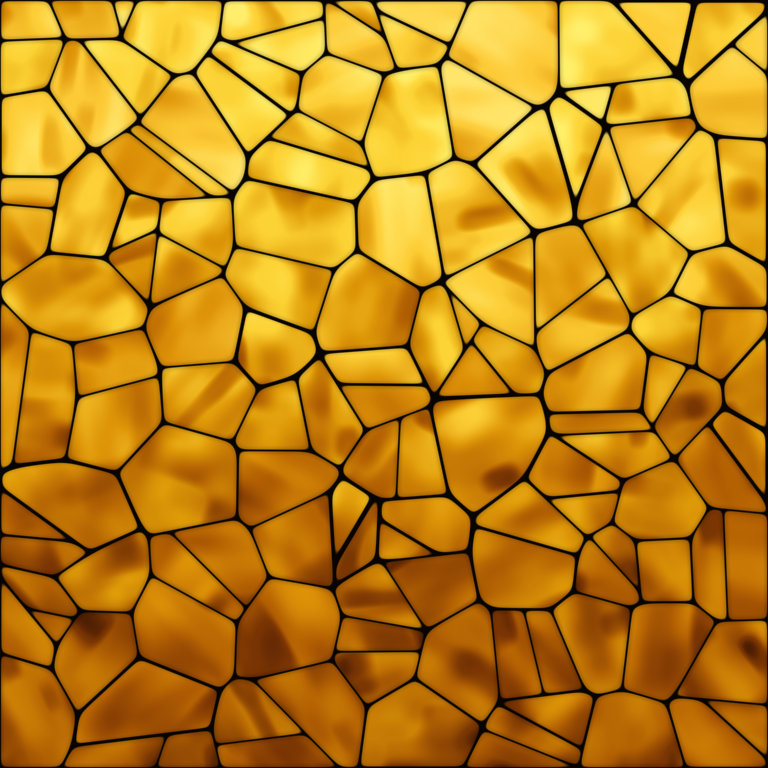
Write a Shadertoy shader that draws this pattern.

```glsl
// Golden stained-glass mosaic: rounded irregular cells with brushed sheen and dark seams.

const float GRID = 10.0;          // cells per canvas height
const float JITTER = 1.2;         // irregularity of the cell sites
const float CUT_SHARE = 0.30;     // share of cells split in two
const float SEAM_MIN = 0.0011;    // half width of the seams
const float SEAM_MAX = 0.0036;
const float SEAM_SOFT = 0.0012;   // softness of the seam edge
const float CORNER = 330.0;       // higher gives sharper corners
const float TONE_BOTTOM = 0.36;
const float TONE_TOP = 0.86;
const float SHEEN = 0.48;         // contrast of the streaks inside a cell
const float STAIN = 0.28;         // depth of the dark spots

const vec3 SEAM = vec3(0.03, 0.014, 0.004);
const vec3 UMBER = vec3(0.27, 0.10, 0.01);
const vec3 BROWN = vec3(0.48, 0.21, 0.01);
const vec3 AMBER = vec3(0.70, 0.38, 0.01);
const vec3 GOLD = vec3(0.87, 0.59, 0.03);
const vec3 YELLOW = vec3(0.99, 0.81, 0.21);
const vec3 PALE = vec3(1.0, 0.92, 0.42);

// Integer hash giving two values in 0..1
vec2 hash2(vec2 cell) {
    uvec2 v = uvec2(ivec2(cell)) * 1664525u + 1013904223u;
    v.x += v.y * 1664525u;
    v.y += v.x * 1664525u;
    v ^= v >> 16u;
    v.x += v.y * 1664525u;
    v.y += v.x * 1664525u;
    v ^= v >> 16u;
    return vec2(v & 65535u) / 65535.0;
}

float noise(vec2 p) {
    vec2 i = floor(p), f = p - i;
    f = f * f * f * (f * (f * 6.0 - 15.0) + 10.0);
    float low = mix(hash2(i).x, hash2(i + vec2(1, 0)).x, f.x);
    float high = mix(hash2(i + vec2(0, 1)).x, hash2(i + vec2(1, 1)).x, f.x);
    return mix(low, high, f.y);
}

vec2 direction(float turn) {
    float angle = 6.2832 * turn;
    return vec2(cos(angle), sin(angle));
}

vec2 siteOf(vec2 id) {
    return (id + 0.5 + JITTER * (hash2(id) - 0.5)) / GRID;
}

bool onCanvas(vec2 id, vec2 extent) {
    return all(greaterThanEqual(id, vec2(0))) && all(lessThan(id + 0.5, extent * GRID));
}

vec3 goldRamp(float t) {
    vec3 c = mix(UMBER, BROWN, smoothstep(0.0, 0.2, t));
    c = mix(c, AMBER, clamp((t - 0.2) / 0.2, 0.0, 1.0));
    c = mix(c, GOLD, clamp((t - 0.4) / 0.24, 0.0, 1.0));
    c = mix(c, YELLOW, clamp((t - 0.64) / 0.2, 0.0, 1.0));
    return mix(c, PALE, smoothstep(0.84, 1.08, t));
}

// Smooth inner distance to the cell outline; also returns its site and seed
float cellDistance(vec2 p, vec2 extent, out vec2 site, out vec2 seed) {
    vec2 home = floor(p * GRID), id = home;
    float nearest = 1e5;
    site = p;
    for (int k = 0; k < 25; k++) {
        vec2 other = home + vec2(k % 5 - 2, k / 5 - 2);
        vec2 s = siteOf(other);
        float d = distance(p, s);
        if (onCanvas(other, extent) && d < nearest) {
            nearest = d;
            id = other;
            site = s;
        }
    }

    // Canvas border, then the neighbours, blended for round corners
    vec2 border = exp(-CORNER * p) + exp(-CORNER * (extent - p));
    float sum = border.x + border.y;
    for (int k = 0; k < 49; k++) {
        vec2 other = id + vec2(k % 7 - 3, k / 7 - 3);
        if (k == 24 || !onCanvas(other, extent)) continue;
        vec2 s = siteOf(other);
        float d = dot(0.5 * (site + s) - p, normalize(s - site));
        sum += exp(-CORNER * d);
    }

    // Some cells are cut along a random line
    seed = id + 200.0;
    vec2 cut = hash2(id + 400.0);
    if (cut.x < CUT_SHARE) {
        float side = dot(p - site, direction(cut.y));
        sum += exp(-CORNER * abs(side));
        seed += side > 0.0 ? 100.0 : 0.0;
    }
    return -log(sum) / CORNER;
}

void mainImage(out vec4 fragColor, in vec2 fragCoord) {
    vec2 p = fragCoord / iResolution.y;
    vec2 extent = iResolution.xy / iResolution.y;
    vec2 site, seed;
    float d = cellDistance(p, extent, site, seed);
    vec2 look = hash2(seed), grain = hash2(seed + 700.0);

    // Brushed streaks, turned and stretched differently in each cell
    vec2 axis = direction(look.x);
    vec2 q = p - site;
    q = vec2(dot(q, axis), dot(q, vec2(-axis.y, axis.x)));
    q = q * vec2(mix(9.0, 16.0, grain.x), mix(18.0, 28.0, grain.y)) + 90.0 * look;
    float streak = 0.75 * noise(q) + 0.25 * noise(q * 1.9 + 31.0);
    float stain = smoothstep(0.6, 1.0, noise(q * 1.15 + 57.0));

    // Overall light falls from the top, strongest right of the centre
    float tone = mix(TONE_BOTTOM, TONE_TOP, smoothstep(-0.1, 1.05, p.y));
    vec2 glow = p - vec2(0.62, 0.88) * extent;
    tone += 0.08 * exp(-7.0 * dot(glow, glow));
    tone += SHEEN * (streak - 0.5) - STAIN * stain + 0.05 * (look.y - 0.5);
    vec3 color = goldRamp(tone);
    color.g *= mix(0.975, 1.025, grain.x);

    // Slightly shaded rim and dark seam
    color *= mix(0.84, 1.0, smoothstep(0.0, 0.008, d));
    float seam = mix(SEAM_MIN, SEAM_MAX, pow(look.y, 4.0));
    float soft = max(SEAM_SOFT, 0.6 / iResolution.y);
    color = mix(SEAM, color, smoothstep(seam - soft, seam + soft, d));
    fragColor = vec4(color, 1.0);
}
```
